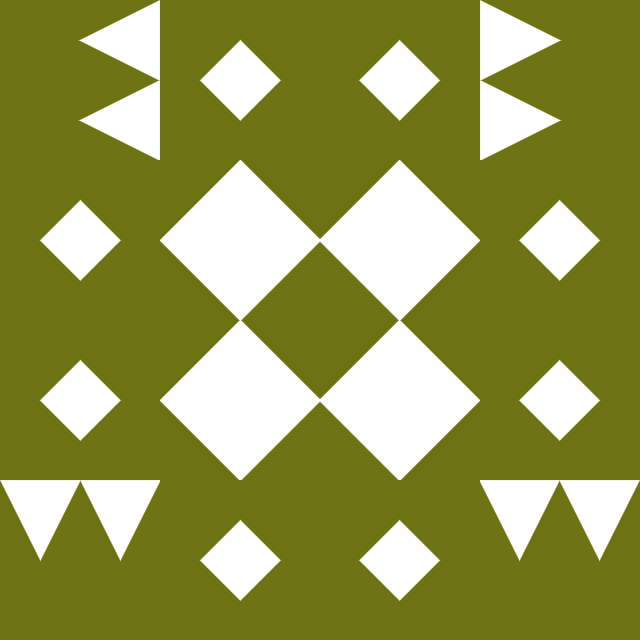
Reproduce this pattern procedurally as a WebGL 1 fragment shader.

```glsl
precision highp float;
// Geometric tile: white diamonds and pairs of fangs on an olive ground.
// A four by four grid, mirrored left to right; each cell picks one motif,
// drawn from a signed distance measured in cell widths.

uniform vec2 u_resolution;

const vec3 OLIVE = vec3(0.427, 0.451, 0.071);
const vec3 WHITE = vec3(1.0);
const float GRID = 4.0;             // cells per side
const float BIG_RADIUS = 0.505;     // slightly over half, so the tips join
const float SMALL_RADIUS = 0.2526;
const float FANG_HALF_BASE = 0.2526;
const vec2 NUDGE = vec2(-0.0026, 0.0026); // offset of motifs in their cell
const float EDGE_SOFTNESS = 1.2;    // antialiasing width in pixels

float diamond(vec2 p, float radius) {
  return (abs(p.x) + abs(p.y) - radius) * 0.70711;
}

// Two triangles side by side, based at along = 0 and half a cell high.
float fangs(float along, float across) {
  float offAxis = 0.5 * abs(fract(across * 2.0) - 0.5);
  float sides = (0.5 * along + offAxis - FANG_HALF_BASE) * 0.89443;
  return max(sides, -along);
}

void main() {
  // Fold about the vertical axis; rows count down from the top.
  vec2 uv = gl_FragCoord.xy / u_resolution;
  vec2 grid = GRID * vec2(abs(uv.x - 0.5), 1.0 - uv.y);
  vec2 cell = floor(grid);
  vec2 local = grid - cell;

  bool outerColumn = cell.x > 0.5;
  bool topRow = cell.y < 0.5;
  bool outerRow = topRow || cell.y > GRID - 1.5;

  // Fangs in the corners, small diamonds on the sides, big ones inside.
  float dist;
  if (outerColumn && outerRow) {
    dist = topRow ? fangs(local.x, local.y - NUDGE.y)
                  : fangs(local.y, local.x - NUDGE.x);
  } else {
    float radius = (outerColumn || outerRow) ? SMALL_RADIUS : BIG_RADIUS;
    dist = diamond(local - 0.5 - NUDGE, radius);
  }

  float softness = EDGE_SOFTNESS * GRID / min(u_resolution.x, u_resolution.y);
  float coverage = clamp(0.5 - dist / softness, 0.0, 1.0);
  gl_FragColor = vec4(mix(OLIVE, WHITE, coverage), 1.0);
}
```
